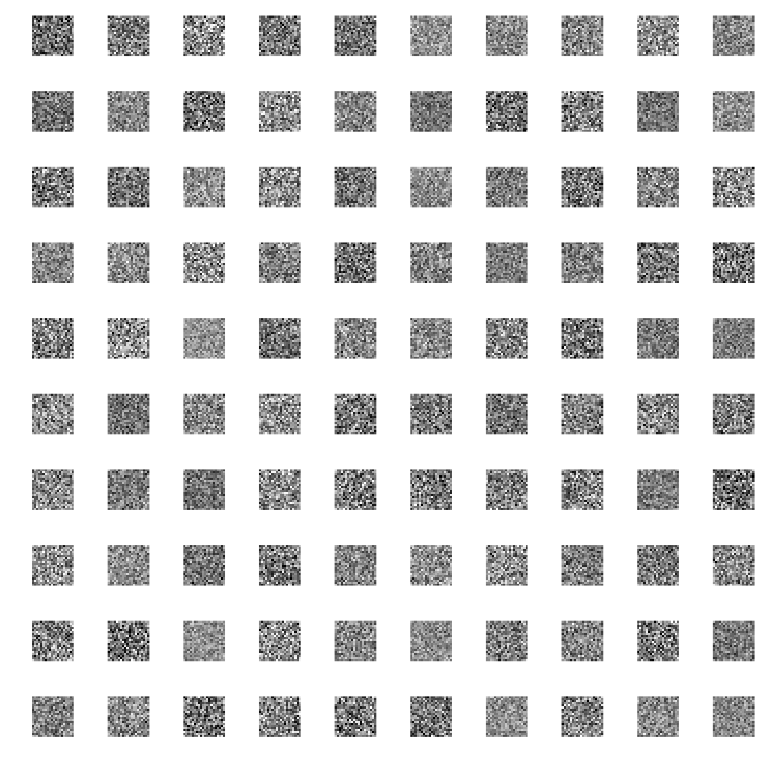
A three.js fragment shader for this pattern:

```glsl
// Ten by ten grid of small square swatches of grey grain on white.
// Each swatch is 20 by 20 flat grains, valued by widely spaced samples of
// gradient noise, with a brightness and contrast of its own.

varying vec2 vUv;

vec2 hash2(vec2 p) {
  vec3 q = fract(p.xyx * vec3(0.1031, 0.1030, 0.0973));
  q += dot(q, q.yzx + 33.33);
  return fract((q.xx + q.yz) * q.zy);
}

// Dot product of a lattice point's random unit gradient with the offset to it
float slope(vec2 lattice, vec2 offset) {
  float angle = 6.2832 * hash2(lattice).x;
  return dot(vec2(cos(angle), sin(angle)), offset);
}

float gradientNoise(vec2 p) {
  vec2 i = floor(p);
  vec2 f = p - i;
  vec2 u = f * f * f * (f * (f * 6.0 - 15.0) + 10.0);
  vec2 e = vec2(1.0, 0.0);
  return mix(mix(slope(i, f), slope(i + e, f - e), u.x),
             mix(slope(i + e.yx, f - e.yx), slope(i + e.xx, f - e.xx), u.x),
             u.y);
}

void main() {
  vec2 size = vec2(0.0543, 0.0528);
  float pitch = 0.0985;

  // Repeat, with the local origin at the centre of each swatch
  vec2 grid = (vUv - vec2(0.0417, 0.0405) - 0.5 * size) / pitch + 0.5;
  vec2 swatch = floor(grid);
  vec2 local = (fract(grid) - 0.5) * pitch;

  // Grain: a rotated, stretched stride keeps neighbours unrelated
  vec2 grain = clamp(floor((local / size + 0.5) * 20.0), 0.0, 19.0);
  vec2 stride = mat2(1.37, 0.59, -0.59, 1.37) * grain;
  float noise = gradientNoise(stride + swatch * 61.7 + 137.3);

  // Brightness and contrast vary between swatches
  vec2 vary = hash2(swatch + 71.0);
  float grey = mix(0.44, 0.58, vary.x) + noise * mix(0.55, 1.05, vary.y);

  // Antialiased outline
  vec2 edge = clamp((0.5 * size - abs(local)) / fwidth(vUv) + 0.5, 0.0, 1.0);
  float color = mix(1.0, clamp(grey, 0.0, 1.0), edge.x * edge.y);
  gl_FragColor = vec4(vec3(color), 1.0);
}
```
